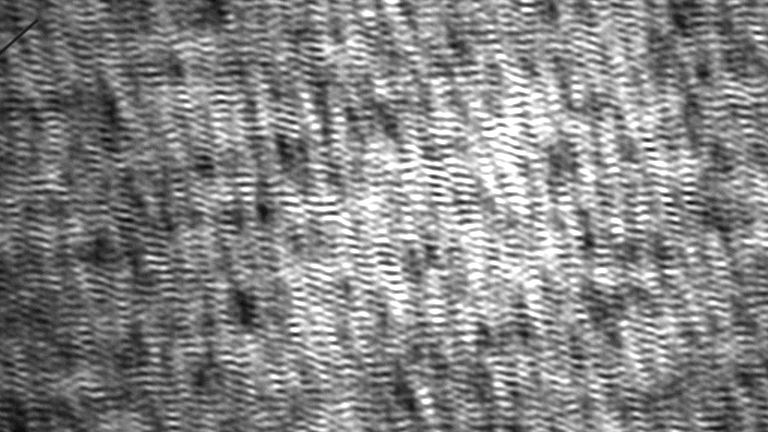
Give the GLSL for this texture, as a WebGL 2 fragment shader.

```glsl
#version 300 es
precision highp float;
// Grey laser speckle: short slanted streaks crossed by fine, broken fringes.
// Each layer is a sum of random plane waves, scaled by a soft pool of light;
// a thin scratch and a little grain lie on top. Lengths are in heights.

uniform vec2 u_resolution;
out vec4 fragColor;

const int   WAVES           = 40;
const float TAU             = 6.28318;
const float SLANT           = 0.23;             // sideways drift of streaks per height
// Frequency spreads in cycles per height, across and along the streaks
const vec2  STREAK_SPREAD   = vec2(12.0, 4.5);
const vec2  PATCH_SPREAD    = vec2(3.5, 3.5);
const vec2  FLECK_SPREAD    = vec2(17.0, 16.0);
const vec2  FRINGE_SPREAD   = vec2(13.0, 4.5);
const vec2  FRINGE_CARRIER  = vec2(2.0, 45.0);
const float STREAK_CONTRAST = 0.18;
const float PATCH_CONTRAST  = 0.11;
const float FLECK_CONTRAST  = 0.12;
const float FRINGE_CONTRAST = 0.21;
const vec2  POOL_CENTRE     = vec2(0.62, 0.55); // as a share of the canvas
const vec2  POOL_RADIUS     = vec2(0.42, 0.65);
const float AMBIENT         = 0.27;
const float POOL_LIGHT      = 0.46;
const float GRAIN_ROWS      = 288.0;
const float GRAIN_AMOUNT    = 0.04;
const vec2  SCRATCH_START   = vec2(-0.01, 0.868);
const vec2  SCRATCH_END     = vec2(0.085, 0.952);
const float SCRATCH_WIDTH   = 0.0035;

vec2 hash2(vec2 p) {
  vec3 q = fract(p.xyx * vec3(0.1031, 0.1030, 0.0973));
  q += dot(q, q.yzx + 33.33);
  return fract((q.xx + q.yz) * q.zy);
}

// Pair of normally distributed values (Box-Muller).
vec2 gauss2(vec2 seed) {
  vec2 u = hash2(seed);
  float angle = TAU * u.y;
  return sqrt(-2.0 * log(max(u.x, 1e-4))) * vec2(cos(angle), sin(angle));
}

// Random field of unit variance with frequencies scattered around a carrier.
float waveField(vec2 p, vec2 carrier, vec2 spread, float seed) {
  float sum = 0.0;
  for (int i = 0; i < WAVES; i++) {
    vec2 id = vec2(float(i) * 7.31 + 1.0, seed);
    vec2 frequency = carrier + spread * gauss2(id);
    float phase = hash2(id + 71.7).x;
    sum += cos(TAU * (dot(frequency, p) + phase));
  }
  return sum * sqrt(2.0 / float(WAVES));
}

float segmentDistance(vec2 p, vec2 a, vec2 b) {
  vec2 ab = b - a;
  float t = clamp(dot(p - a, ab) / dot(ab, ab), 0.0, 1.0);
  return length(p - a - t * ab);
}

void main() {
  vec2 uv = gl_FragCoord.xy / u_resolution;
  vec2 p = gl_FragCoord.xy / u_resolution.y;
  vec2 slanted = vec2(p.x + SLANT * p.y, p.y);

  // Uneven lighting
  vec2 offset = (uv - POOL_CENTRE) / POOL_RADIUS;
  float light = AMBIENT + POOL_LIGHT * exp(-dot(offset, offset));

  // Speckle from broad patches down to small flecks
  float speckle = 1.0
    + STREAK_CONTRAST * waveField(slanted, vec2(0.0), STREAK_SPREAD, 13.0)
    + PATCH_CONTRAST * waveField(p, vec2(0.0), PATCH_SPREAD, 29.0)
    + FLECK_CONTRAST * waveField(slanted, vec2(0.0), FLECK_SPREAD, 83.0);

  // Fringes whose phase and strength wander from column to column
  float fringes = waveField(slanted, FRINGE_CARRIER, FRINGE_SPREAD, 47.0);
  float grey = light * max(speckle, 0.15) * (1.0 + FRINGE_CONTRAST * fringes);

  // Fine grain
  grey += GRAIN_AMOUNT * (hash2(floor(p * GRAIN_ROWS) + 5.0).x - 0.5);

  // Scratch with smooth edges
  float edge = 1.0 / u_resolution.y;
  float scratchDistance = segmentDistance(p, SCRATCH_START, SCRATCH_END);
  float scratch = 1.0 - smoothstep(SCRATCH_WIDTH - edge, SCRATCH_WIDTH + edge, scratchDistance);
  grey = mix(grey, 0.08, 0.85 * scratch);

  fragColor = vec4(vec3(clamp(grey, 0.0, 1.0)), 1.0);
}
```
